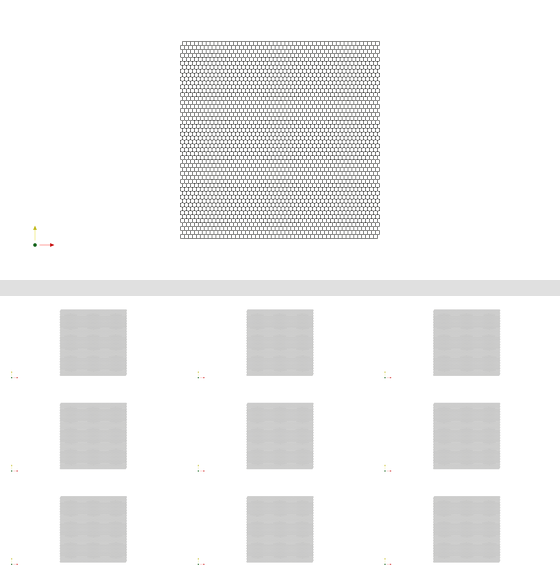
Top: one tile. Bottom: repeated 3 by 3.
A WebGL 1 fragment shader for this pattern:

```glsl
precision highp float;
// A fine honeycomb mesh of 50 by 50 squashed cells, every other row shifted
// by half a cell, centred on white above a small pair of axis arrows.
// Lines are box-filtered analytically; the white margin wraps without a seam.

uniform vec2 u_resolution;

// Lengths are in canvas heights, the canvas being 2 by 1.
const vec2  CANVAS      = vec2(2.0, 1.0);
const vec2  CENTRE      = vec2(1.0, 0.5);
const vec2  MESH_SIZE   = vec2(0.7109, 0.7031);
const float COLUMNS     = 50.0;
const float ROWS        = 50.0;
const float ROW_SHIFT   = 0.5;    // in cells
const float BULGE       = 0.06;   // rise of the zigzag edges, in cells
const float LINE_WIDTH  = 0.12;   // in cells
const vec2  AXES_ORIGIN = vec2(0.125, 0.125);
const float AXIS_LENGTH = 0.070;
const float SHAFT_START = 0.016;
const float SHAFT_WIDTH = 0.0026;
const float HEAD_LENGTH = 0.016;
const float HEAD_RADIUS = 0.0065;
const float DOT_RADIUS  = 0.0062;

const vec3 PAPER     = vec3(1.0);
const vec3 INK       = vec3(0.05, 0.05, 0.04);
const vec3 X_HEAD    = vec3(0.78, 0.04, 0.04);
const vec3 X_SHAFT   = vec3(1.0, 0.50, 0.48);
const vec3 Y_HEAD    = vec3(0.75, 0.72, 0.08);
const vec3 Y_SHAFT   = vec3(0.93, 0.91, 0.45);
const vec3 DOT_COLOR = vec3(0.03, 0.36, 0.06);

// Share of a pixel-wide window around x that lies between lo and hi.
float span(float x, float lo, float hi, float pixel) {
  float overlap = min(x + 0.5 * pixel, hi) - max(x - 0.5 * pixel, lo);
  return clamp(overlap / pixel, 0.0, 1.0);
}

float stroke(float d, float width, float pixel) {
  return span(d, -0.5 * width, 0.5 * width, pixel);
}

// Triangle wave: +1 at whole x, -1 halfway between.
float zigzag(float x) {
  return 4.0 * abs(fract(x) - 0.5) - 1.0;
}

float shiftOf(float row) {
  return ROW_SHIFT * mod(row, 2.0);
}

// Height of the edge below the given row.
float edgeHeight(float row, float x) {
  return row + BULGE * zigzag(x - shiftOf(row));
}

float mesh(vec2 p, float pixel) {
  vec2 cell = MESH_SIZE / vec2(COLUMNS + ROW_SHIFT, ROWS);
  vec2 g = (p - CENTRE + 0.5 * MESH_SIZE) / cell;
  vec2 px = pixel / cell;
  float halfLine = 0.5 * LINE_WIDTH;

  // Zigzag edge nearest to this point, as long as the rows it joins.
  float edge = clamp(floor(g.y + 0.5), 0.0, ROWS);
  float rise = g.y - edgeHeight(edge, g.x);
  float left = edge > ROWS - 0.5 ? ROW_SHIFT : 0.0;
  float right = COLUMNS + (edge < 0.5 ? 0.0 : ROW_SHIFT);
  float across = stroke(rise, LINE_WIDTH, px.y)
               * span(g.x, left - halfLine, right + halfLine, px.x);

  // Upright walls of the row holding this point.
  float row = clamp(rise > 0.0 ? edge : edge - 1.0, 0.0, ROWS - 1.0);
  float x = g.x - shiftOf(row);
  float wall = clamp(floor(x + 0.5), 0.0, COLUMNS);
  float upright = stroke(x - wall, LINE_WIDTH, px.x)
                * span(g.y, BULGE, ROWS - BULGE, px.y);

  return 1.0 - (1.0 - across) * (1.0 - upright);
}

// Arrow along q.x, laid over the given colour.
vec3 addArrow(vec3 color, vec2 q, vec3 shaftColor, vec3 headColor, float pixel) {
  float headStart = AXIS_LENGTH - HEAD_LENGTH;
  float shaft = stroke(q.y, SHAFT_WIDTH, pixel)
              * span(q.x, SHAFT_START, headStart, pixel);
  float radius = HEAD_RADIUS * clamp((AXIS_LENGTH - q.x) / HEAD_LENGTH, 0.0, 1.0);
  float head = stroke(q.y, 2.0 * radius, pixel)
             * span(q.x, headStart, AXIS_LENGTH, pixel);
  return mix(mix(color, shaftColor, shaft), headColor, head);
}

void main() {
  vec2 p = gl_FragCoord.xy / u_resolution * CANVAS;
  float pixel = 1.0 / u_resolution.y;

  vec3 color = mix(PAPER, INK, mesh(p, pixel));

  // Axis arrows and their origin
  vec2 q = p - AXES_ORIGIN;
  color = addArrow(color, q, X_SHAFT, X_HEAD, pixel);
  color = addArrow(color, q.yx, Y_SHAFT, Y_HEAD, pixel);
  float dotCover = clamp((DOT_RADIUS - length(q)) / pixel + 0.5, 0.0, 1.0);
  color = mix(color, DOT_COLOR, dotCover);

  gl_FragColor = vec4(color, 1.0);
}
```
